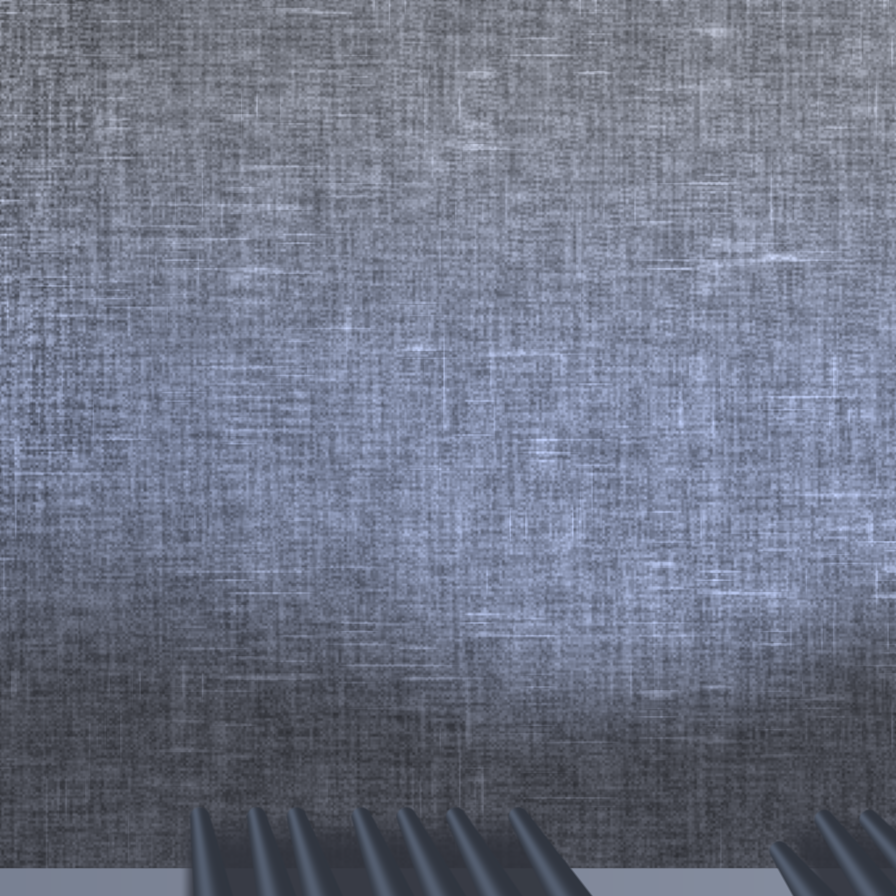
Write a WebGL 2 fragment shader that draws this texture.

```glsl
#version 300 es
precision highp float;
// Slate-blue linen wall in soft uneven light, above a pale ledge with dark ribs.
// The weave is value noise stretched along both thread directions plus grain;
// the ribs are tapered capsules placed in a loop and shaded across their width.

uniform vec2 u_resolution;
out vec4 fragColor;

float hash(vec2 p) {
    return fract(sin(dot(p, vec2(127.1, 311.7))) * 43758.5453);
}

float noise(vec2 p) {
    vec2 i = floor(p), f = fract(p);
    f = f * f * (3.0 - 2.0 * f);
    return mix(mix(hash(i), hash(i + vec2(1, 0)), f.x),
               mix(hash(i + vec2(0, 1)), hash(i + vec2(1, 1)), f.x), f.y);
}

// Signed brightness of the cloth around zero
float weave(vec2 p) {
    float across = noise(p * vec2(24, 290)) - 0.5;
    float upright = noise(p * vec2(290, 22) + 31.0) - 0.5;
    float grain = noise(p * 340.0 + 7.0) - 0.5;
    float mottle = noise(p * vec2(45, 80) + 11.0) + noise(p * vec2(70, 18)) - 1.0;

    // Sparse bright slubs along both directions
    float slubX = smoothstep(0.72, 1.0, noise(p * vec2(15, 210) + 53.0));
    float slubY = smoothstep(0.74, 1.0, noise(p * vec2(230, 17) + 83.0));
    slubX *= smoothstep(0.35, 0.8, noise(p * vec2(9, 14) + 3.0));
    slubY *= smoothstep(0.35, 0.8, noise(p * vec2(14, 9) + 19.0));

    // Ribbed shimmer near the upper left
    float shimmer = sin(p.y * 600.0 + 3.0 * noise(p * vec2(12, 30)));
    shimmer *= smoothstep(0.82, 1.0, p.y) * (1.0 - smoothstep(0.2, 0.7, p.x));

    float coarse = 1.0 + 0.5 * (1.0 - smoothstep(0.0, 0.2, p.x)) * smoothstep(0.3, 0.6, p.y);
    return coarse * (0.23 * across + 0.21 * upright + 0.34 * grain)
         + 0.09 * mottle + 0.34 * slubX + 0.27 * slubY + 0.07 * shimmer - 0.02;
}

// Light on the wall: cool in the middle, grey above, dark towards the floor
vec3 wallLight(vec2 p) {
    float right = smoothstep(0.0, 0.7, p.x);
    float edge = mix(0.36, 0.235, right) + 0.07 * smoothstep(0.8, 1.0, p.x);
    edge += 0.04 * (noise(p * 5.0) - 0.5);
    float reach = mix(0.17, 0.10, right);
    float lit = smoothstep(edge - reach, edge + reach, p.y);
    vec3 cloth = mix(vec3(0.51, 0.55, 0.66), vec3(0.52, 0.535, 0.58), smoothstep(0.5, 0.95, p.y));
    cloth *= 0.9 + 0.12 * right - 0.06 * smoothstep(0.85, 1.0, p.y);
    return mix(vec3(0.285, 0.295, 0.33), cloth, lit);
}

// x: distance to the rib outline, y: position across it from -1 to 1
vec2 rib(vec2 p, vec2 top, vec2 foot) {
    vec2 axis = foot - top, q = p - top;
    float t = clamp(dot(q, axis) / dot(axis, axis), 0.0, 1.0);
    float radius = mix(0.011, 0.025, t);
    float side = (axis.x * q.y - axis.y * q.x) / length(axis);
    return vec2(length(q - axis * t) - radius, side / radius);
}

void main() {
    vec2 p = gl_FragCoord.xy / u_resolution;
    float px = 1.0 / u_resolution.y;

    vec3 color = wallLight(p) * (1.0 + weave(p));

    // Ledge along the floor
    vec3 ledge = vec3(0.50, 0.53, 0.60) + 0.05 * (p.x - 0.5);
    color = mix(color, ledge, 1.0 - smoothstep(0.031 - px, 0.031 + px, p.y));

    // Shadow between the ribs of each group
    float lean = p.x - (0.1 - p.y) * 0.5;
    float shade = smoothstep(0.2, 0.22, p.x) * (1.0 - smoothstep(0.57, 0.6, lean));
    shade = max(shade, smoothstep(0.85, 0.88, lean));
    shade *= 1.0 - smoothstep(0.045, 0.1, p.y);
    color = mix(color, vec3(0.19, 0.20, 0.235), 0.9 * shade);

    // Seven ribs on the left, three steeper ones in the right corner
    for (int k = 0; k < 10; k++) {
        float i = float(k);
        vec2 top = vec2(0.223 + 0.058 * i + 0.008 * sin(i * 2.4), 0.088);
        vec2 foot = vec2(top.x + 0.02 + 0.009 * i, -0.03);
        if (k > 6) {
            float j = i - 7.0;
            top = vec2(0.87 + 0.05 * j, 0.05 + 0.035 * min(j, 1.0));
            foot = vec2(top.x + 0.06 + 0.022 * j, -0.03);
        }
        vec2 shape = rib(p, top, foot);
        float gloss = exp(-pow((shape.y + 0.35) * 2.2, 2.0));
        vec3 body = mix(vec3(0.19, 0.21, 0.25), vec3(0.33, 0.37, 0.44), gloss);
        color = mix(color, body, 1.0 - smoothstep(-1.5 * px, 1.5 * px, shape.x));
    }

    fragColor = vec4(clamp(color, 0.0, 1.0), 1.0);
}
```
